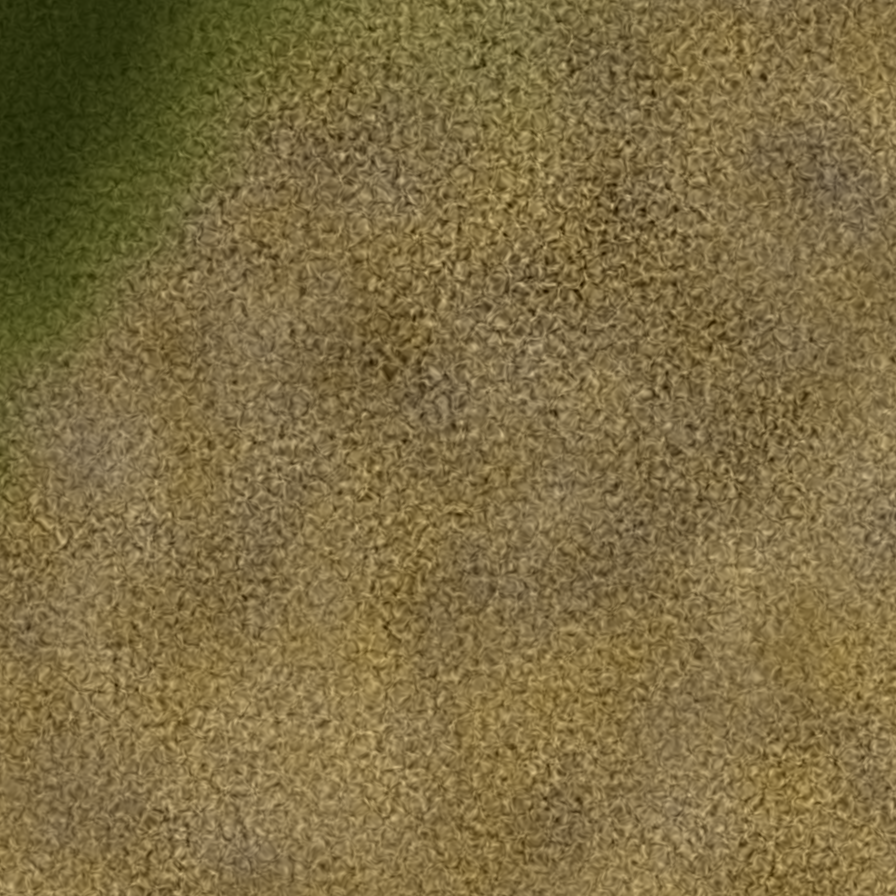
Write a three.js fragment shader that draws this texture.

```glsl
// Dry, matted grass and bare soil, with a shaded green corner at the upper left.
varying vec2 vUv;

#define CLUMP_SCALE 112.0
#define BLADE_SCALE 205.0
#define CLUMP_CONTRAST 0.27
#define BLADE_CONTRAST 0.24
#define PATCH_CONTRAST 0.10
#define CREVICE_DEPTH 0.13
#define SOIL_COLOR vec3(0.525, 0.452, 0.295)
#define OLIVE_COLOR vec3(0.46, 0.44, 0.22)
#define GREEN_COLOR vec3(0.34, 0.345, 0.14)
#define SHADE_COLOR vec3(0.175, 0.20, 0.055)
#define GRAIN_TINT vec3(1.0, 0.97, 0.86)

// Random vector in -1..1 for a lattice corner
vec2 hash2(vec2 cell) {
  vec3 q = fract(cell.xyx * vec3(0.1031, 0.1030, 0.0973));
  q += dot(q, q.yzx + 33.33);
  return fract((q.xx + q.yz) * q.zy) * 2.0 - 1.0;
}

// Gradient noise, centred on zero
float noise(vec2 p) {
  vec2 cell = floor(p);
  vec2 f = fract(p);
  vec2 w = f * f * f * (f * (f * 6.0 - 15.0) + 10.0);
  float a = dot(hash2(cell), f);
  float b = dot(hash2(cell + vec2(1.0, 0.0)), f - vec2(1.0, 0.0));
  float c = dot(hash2(cell + vec2(0.0, 1.0)), f - vec2(0.0, 1.0));
  float d = dot(hash2(cell + 1.0), f - 1.0);
  return mix(mix(a, b, w.x), mix(c, d, w.x), w.y);
}

// Rotated octaves for broad, cloudy patches
float fbm(vec2 p) {
  float sum = 0.0;
  float amplitude = 1.0;
  for (int i = 0; i < 4; i++) {
    sum += amplitude * noise(p);
    p = mat2(1.6, 1.2, -1.2, 1.6) * p + 17.3;
    amplitude *= 0.6;
  }
  return sum;
}

void main() {
  vec2 p = vUv;

  // Broad patches of tone, hue and roughness
  float tone = fbm(p * 5.0 + 3.7);
  float hue = fbm(p * 6.0 + 41.0);
  float rough = fbm(p * 4.0 + 83.0);
  vec2 fromWorn = (p - vec2(0.55, 0.71)) / vec2(0.34, 0.22);
  float worn = exp(-dot(fromWorn, fromWorn));

  // Fine matted grain, bent by a small warp
  vec2 warp = vec2(noise(p * 60.0 + 9.0), noise(p * 60.0 + 57.0)) * 0.006;
  vec2 q = p + warp;
  float clump = noise(q * CLUMP_SCALE);
  float blade = noise(mat2(0.8, 0.6, -0.6, 0.8) * q * BLADE_SCALE + 29.0);
  float grain = clump * CLUMP_CONTRAST + blade * BLADE_CONTRAST;
  grain *= clamp(1.0 + 0.5 * rough + 0.3 * worn, 0.6, 1.6);

  // Dark gaps gathered in the rough and worn places
  float gaps = smoothstep(0.08, 0.42, noise(q * 75.0 + 131.0) - 0.3 * clump);
  float gapZone = smoothstep(-0.1, 0.6, fbm(p * 9.0 + 151.0) + 0.3 * worn);

  // Soil with golden and mauve drifts, olive along the top
  vec3 color = SOIL_COLOR + hue * vec3(0.025, 0.01, -0.05);
  color += vec3(0.015, 0.005, -0.015) * smoothstep(0.55, 0.1, p.y);
  color += (tone * PATCH_CONTRAST - 0.045 * worn) * GRAIN_TINT;
  float olive = smoothstep(0.78, 1.0, p.y + 0.1 * tone) * smoothstep(0.85, 0.5, p.x);
  color = mix(color, OLIVE_COLOR, 0.55 * olive);

  // Green corner, deepening away from its slanted, blurry border
  float inside = (p.y - 0.5 - 1.39 * p.x) / 1.71 + 0.045 * fbm(p * 4.5 + 211.0);
  float green = smoothstep(-0.07, 0.08, inside);
  float shade = smoothstep(0.035, 0.19, inside + 0.05 * tone);
  color = mix(color, GREEN_COLOR, green);
  color = mix(color, SHADE_COLOR, shade);

  // Grain fades in the soft green shade
  float crispness = mix(1.0, 0.55, green) * mix(1.0, 0.55, shade);
  color += (grain - gaps * gapZone * CREVICE_DEPTH) * crispness * GRAIN_TINT;

  gl_FragColor = vec4(clamp(color, 0.0, 1.0), 1.0);
}
```
